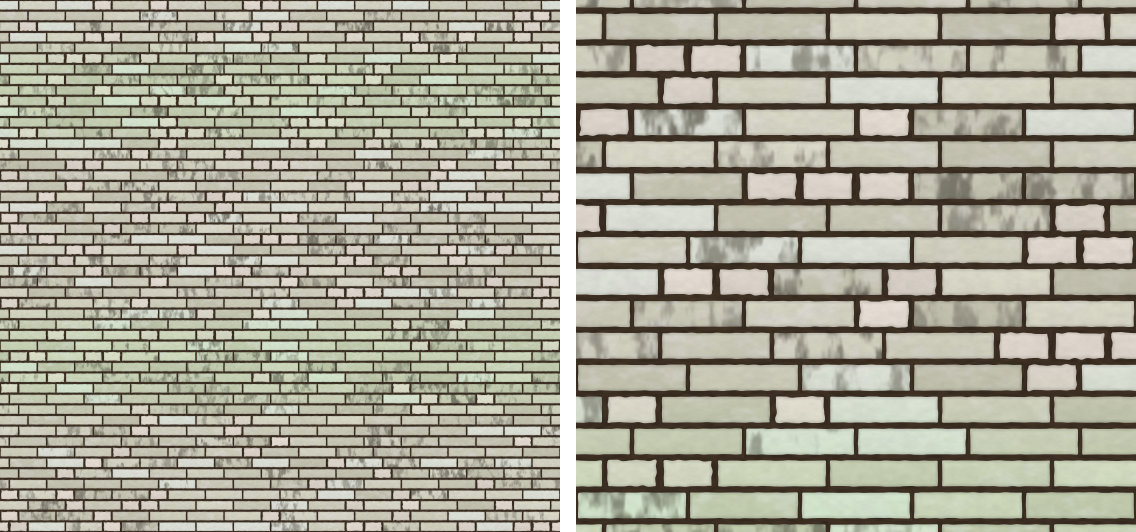
Left, the full canvas; right, a detail of the centre.
This texture is drawn by a WebGL 1 fragment shader. Its source:

```glsl
precision highp float;
// Tiling wall of thin pale glazed bricks, long and half length, in dark brown mortar.
uniform vec2 u_resolution;

#define ROWS 50.0          // courses up the canvas
#define UNITS 30.0         // half-brick lengths across
#define UNIT_LENGTH 1.758  // half-brick length in course heights
#define SHORT_CHANCE 0.19  // share of half bricks
#define BED_GAP 0.097      // half thickness of horizontal joints
#define LONG_GAP 0.068     // half thickness of joints beside long bricks
#define SHORT_GAP 0.125    // half thickness of joints beside half bricks
#define SMUDGE_SHARE 0.36  // share of long bricks with grey stains
#define PALE_SHARE 0.16    // share of long bricks with a cool pale glaze
#define GREEN_CENTER 0.32  // height of the lower green band

const vec3 MORTAR = vec3(0.225, 0.175, 0.128);
const vec3 GLAZE_DARK = vec3(0.735, 0.740, 0.668);
const vec3 GLAZE_LIGHT = vec3(0.825, 0.832, 0.768);
const vec3 GLAZE_PALE = vec3(0.835, 0.865, 0.825);
const vec3 SHORT_FACE = vec3(0.855, 0.838, 0.800);
const vec3 STAIN = vec3(0.440, 0.435, 0.390);
const vec3 CLOUD = vec3(0.840, 0.840, 0.840);

float hash(vec2 p) {
    return fract(sin(dot(p, vec2(127.1, 311.7))) * 43758.5453);
}

float noise(vec2 p) {
    vec2 cell = floor(p);
    vec2 f = fract(p);
    f = f * f * (3.0 - 2.0 * f);
    return mix(mix(hash(cell), hash(cell + vec2(1.0, 0.0)), f.x),
               mix(hash(cell + vec2(0.0, 1.0)), hash(cell + 1.0), f.x), f.y);
}

float fbm(vec2 p) {
    return 0.55 * noise(p) + 0.3 * noise(p * 2.1 + 5.3) + 0.15 * noise(p * 4.3 + 9.1);
}

// Finds the brick at x in a closed course: returns its start and its length.
vec2 findBrick(float x, float row) {
    float start = 0.0;
    float len = 2.0;
    for (int i = 0; i < 30; i++) {
        len = hash(vec2(float(i) + 3.7, row + 1.3)) < SHORT_CHANCE ? 1.0 : 2.0;
        len = min(len, UNITS - start);
        if (x < start + len) break;
        start += len;
    }
    return vec2(start, len);
}

// Signed distance to a slightly rounded box.
float boxDistance(vec2 p, vec2 halfSize) {
    const float radius = 0.04;
    vec2 d = abs(p) - halfSize + radius;
    return length(max(d, 0.0)) + min(max(d.x, d.y), 0.0) - radius;
}

vec3 longFace(vec2 p, vec2 id, vec2 seed) {
    vec3 color = mix(GLAZE_DARK, GLAZE_LIGHT, hash(id + 11.3));
    color = mix(color, GLAZE_PALE, step(hash(id + 23.9), PALE_SHARE));

    // Milky patches and vertical grey streaks
    float cloud = smoothstep(0.45, 0.75, fbm(p * vec2(1.6, 2.4) + seed));
    color = mix(color, CLOUD, 0.55 * cloud * hash(id + 31.7));
    float streak = fbm(p * vec2(2.4, 1.1) + seed + 40.0);
    float stained = step(hash(id + 47.1), SMUDGE_SHARE);
    float amount = stained * (0.45 + 0.5 * hash(id + 53.3));
    return mix(color, STAIN, amount * smoothstep(0.42, 0.78, streak));
}

void main() {
    vec2 uv = gl_FragCoord.xy / u_resolution;
    float pixel = ROWS / u_resolution.y;

    // Course and brick layout, each course shifted by quarter bricks
    float row = floor(uv.y * ROWS);
    float shift = floor(hash(vec2(row, 71.0)) * UNITS) + 0.5 * mod(row + 1.0, 2.0);
    float x = mod(uv.x * UNITS + shift, UNITS);
    vec2 brick = findBrick(x, row);
    bool isShort = brick.y < 1.5;
    vec2 id = vec2(brick.x, row);
    vec2 seed = vec2(hash(id), hash(id + 5.1)) * 90.0;

    // Brick outline, rougher on the half bricks
    vec2 p = vec2((x - brick.x) * UNIT_LENGTH, fract(uv.y * ROWS));
    vec2 size = vec2(brick.y * UNIT_LENGTH, 1.0);
    vec2 gap = vec2(isShort ? SHORT_GAP : LONG_GAP, BED_GAP);
    float d = boxDistance(p - 0.5 * size, 0.5 * size - gap);
    d += (noise(p * 5.0 + seed) - 0.5) * (isShort ? 0.07 : 0.025);
    float face = clamp(0.5 - d / pixel, 0.0, 1.0);

    // Face colour with grain, a lit upper side and a dull rim
    vec3 color = isShort ? SHORT_FACE * (0.96 + 0.06 * hash(id + 61.0))
                         : longFace(p, id, seed);
    color *= 1.0 + 0.07 * (fbm(p * vec2(4.0, 6.0) + seed + 20.0) - 0.5);
    color *= 0.985 + 0.035 * p.y;
    color *= 1.0 - 0.10 * smoothstep(-0.12, 0.0, d);

    // Two broad bands of greener glaze, warmer between them
    float band = cos(12.566371 * (uv.y - GREEN_CENTER));
    color *= mix(vec3(1.012, 0.995, 0.995), vec3(0.975, 1.018, 0.955),
                 smoothstep(0.0, 1.0, band));

    vec3 mortar = MORTAR * (0.88 + 0.26 * noise(p * 4.0 + seed));
    gl_FragColor = vec4(mix(mortar, color, face), 1.0);
}
```
